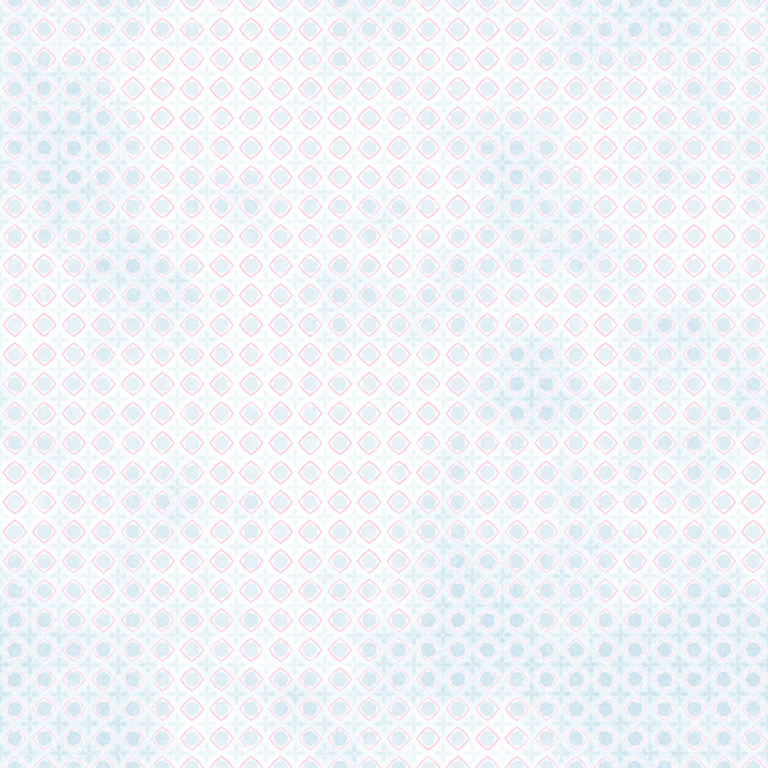
Give the GLSL for this pattern, as a Shadertoy shader.

```glsl
// Seamless grid of pink ogee rings around pale blue discs, with four-petal
// flowers at the cell corners. Polar and lens-shaped distances draw the motifs;
// wrapping gradient noise adds blue stains, woven streaks, fading and grit.
#define REPEATS 26.0
#define RING_RADIUS 0.305
#define RING_TIP 0.085
#define RING_HALF_WIDTH 0.029
#define DISC_RADIUS 0.245
#define PETAL_LENGTH 0.33
#define PETAL_HALF_WIDTH 0.075
#define STAIN_SCALE 4.0
#define STAIN_AMOUNT 0.85
#define GRIT_AMOUNT 0.035
#define WEAR_AMOUNT 0.5

const float PI = 3.14159;
const vec3 PAPER = vec3(0.995, 1.0, 1.0);
const vec3 STAIN = vec3(0.89, 0.945, 0.965);
const vec3 BLUE_PALE = vec3(0.905, 0.948, 0.965);
const vec3 BLUE_DEEP = vec3(0.82, 0.90, 0.94);
const vec3 PINK = vec3(1.0, 0.80, 0.87);
const vec3 PINK_FADED = vec3(0.985, 0.905, 0.94);

// Unit gradient from an integer hash of a lattice point.
vec2 latticeGradient(vec2 cell, vec2 period) {
    uvec2 c = uvec2(mod(cell, period));
    uint h = c.x * 1597u + c.y * 51749u + uint(period.x) * 911u + 77u;
    h = (h ^ (h >> 15u)) * 73244475u;
    h = (h ^ (h >> 13u)) * 73244475u;
    h ^= h >> 16u;
    float angle = float(h & 65535u) / 65536.0 * 2.0 * PI;
    return vec2(cos(angle), sin(angle));
}

// Gradient noise that repeats once over the unit square.
float wrapNoise(vec2 uv, vec2 period) {
    vec2 p = uv * period;
    vec2 i = floor(p), f = p - i;
    vec2 u = f * f * f * (f * (f * 6.0 - 15.0) + 10.0);
    vec2 e = vec2(1.0, 0.0);
    float a = dot(latticeGradient(i, period), f);
    float b = dot(latticeGradient(i + e.xy, period), f - e.xy);
    float c = dot(latticeGradient(i + e.yx, period), f - e.yx);
    float d = dot(latticeGradient(i + e.xx, period), f - e.xx);
    return mix(mix(a, b, u.x), mix(c, d, u.x), u.y);
}

float wrapFbm(vec2 uv, float period) {
    float sum = 0.0, amplitude = 1.0;
    for (int i = 0; i < 5; i++) {
        sum += amplitude * wrapNoise(uv, vec2(period));
        period *= 2.0;
        amplitude *= 0.55;
    }
    return sum;
}

// Mirrors all four arms onto the one along +x.
vec2 foldArms(vec2 p) {
    p = abs(p);
    return p.x > p.y ? p : p.yx;
}

// Round outline drawn out into four cusps.
float ogeeDistance(vec2 p) {
    vec2 q = foldArms(p);
    float towardTip = 1.0 - atan(q.y, q.x + 1e-5) * 4.0 / PI;
    return length(q) - RING_RADIUS - RING_TIP * pow(max(towardTip, 0.0), 3.0);
}

// Four pointed petals meeting near the centre.
float flowerDistance(vec2 p) {
    vec2 q = foldArms(p);
    float along = clamp(q.x / PETAL_LENGTH, 0.0, 1.0);
    return max(q.y - PETAL_HALF_WIDTH * sin(PI * along), q.x - PETAL_LENGTH);
}

float cover(float dist, float blur) {
    return 1.0 - smoothstep(-blur, blur, dist);
}

void mainImage(out vec4 fragColor, in vec2 fragCoord) {
    vec2 uv = fragCoord / iResolution.xy;
    float blur = 0.7 * REPEATS / min(iResolution.x, iResolution.y);

    // Stains gather toward the borders; streaks follow the grid.
    float cloud = wrapFbm(uv, STAIN_SCALE);
    float streak = wrapNoise(uv, vec2(REPEATS, 5.0)) + wrapNoise(uv, vec2(5.0, REPEATS));
    float border = -0.16 * cos(2.0 * PI * (uv.x - 0.37)) - 0.10 * cos(2.0 * PI * (uv.y - 0.55));
    float stain = smoothstep(-0.45, 0.65, cloud + 0.25 * streak + border);
    float grit = wrapNoise(uv, vec2(190.0)) + 0.7 * wrapNoise(uv, vec2(310.0));
    float wear = WEAR_AMOUNT * smoothstep(0.1, 0.6, wrapFbm(uv, 48.0));

    // Ring centres lie on the horizontal borders, flowers on cell corners.
    vec2 grid = uv * REPEATS;
    vec2 ringCell = fract(grid + vec2(0.0, 0.5)) - 0.5;
    vec2 flowerCell = fract(grid + vec2(0.5, 0.0)) - 0.5;
    float ogee = ogeeDistance(ringCell);
    float ring = cover(abs(ogee) - RING_HALF_WIDTH, blur);
    float disc = cover(length(ringCell) - DISC_RADIUS + 0.02 * grit, blur);
    float flower = cover(flowerDistance(flowerCell) + 0.015 * grit, blur);

    // Paper stays lighter around each ring.
    float halo = 1.0 - smoothstep(0.03, 0.14, abs(ogee));
    vec3 color = mix(PAPER, STAIN, STAIN_AMOUNT * stain * (1.0 - 0.55 * halo));
    vec3 blue = mix(BLUE_PALE, BLUE_DEEP, stain);
    color = mix(color, blue, flower * (0.55 + 0.35 * stain) * (1.0 - wear));
    color = mix(color, blue, disc * (1.0 - 0.6 * wear));
    color = mix(color, mix(PINK, PINK_FADED, stain), ring * (1.0 - wear));

    color += GRIT_AMOUNT * grit * (0.4 + stain) * vec3(1.0, 0.7, 0.55);
    fragColor = vec4(clamp(color, 0.0, 1.0), 1.0);
}
```
